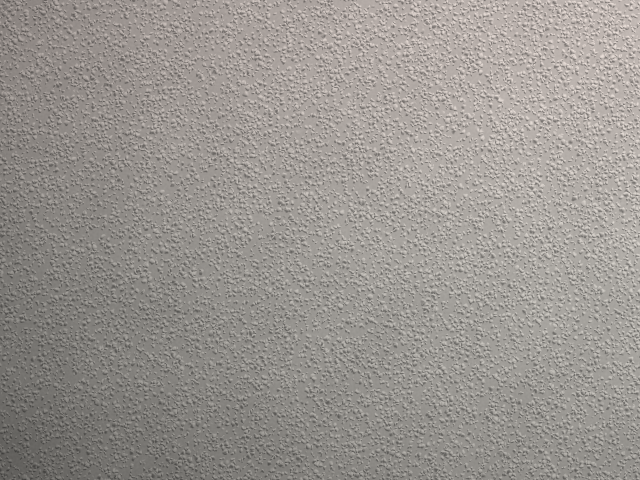
Write a Shadertoy shader that draws this texture.

```glsl
#define BUMPS 138.0          // grid cells per canvas height
#define COVERAGE 0.66        // share of cells holding a bump
#define CLUSTERING 0.50      // how unevenly bumps gather
#define WARP 0.62            // irregularity of bump outlines
#define LIGHT_DIR vec2(0.45, 0.89)
#define RELIEF_STEP 0.42     // shading distance in cells
#define HIGHLIGHT 0.15
#define SHADOW 0.27
#define WALL_TINT_LOW vec3(1.018, 1.0, 0.968)
#define WALL_TINT_HIGH vec3(1.045, 0.995, 0.968)

vec2 hash2(vec2 p) {
    vec3 q = fract(p.xyx * vec3(0.1031, 0.1030, 0.0973));
    q += dot(q, q.yzx + 33.33);
    return fract((q.xx + q.yz) * q.zy);
}

vec2 gradientAt(vec2 cell) {
    float angle = 6.2832 * hash2(cell + 57.0).x;
    return vec2(cos(angle), sin(angle));
}

float gradientNoise(vec2 p) {
    vec2 i = floor(p), f = p - i;
    vec2 u = f * f * f * (f * (f * 6.0 - 15.0) + 10.0);
    vec2 e = vec2(0.0, 1.0);
    float a = dot(gradientAt(i), f);
    float b = dot(gradientAt(i + e.yx), f - e.yx);
    float c = dot(gradientAt(i + e.xy), f - e.xy);
    float d = dot(gradientAt(i + e.yy), f - e.yy);
    return mix(mix(a, b, u.x), mix(c, d, u.x), u.y);
}

// Rounded plaster grains scattered over a jittered grid
float plasterHeight(vec2 p, float density) {
    vec2 cell = floor(p);
    float height = 0.0;
    for (int y = -1; y <= 1; y++)
    for (int x = -1; x <= 1; x++) {
        vec2 id = cell + vec2(x, y);
        vec2 center = id + 0.04 + 0.92 * hash2(id);
        vec2 traits = hash2(id + 211.0);
        float radius = mix(0.42, 0.84, traits.x * traits.x);
        float dome = 1.0 - smoothstep(0.15 * radius, radius, length(p - center));
        float present = smoothstep(-0.06, 0.06, density - traits.y);
        height = max(height, dome * present * mix(0.5, 1.0, traits.x));
    }
    return height;
}

// Broad falloff of the lamp across the wall
float wallTone(vec2 uv) {
    float tone = 0.425 + 0.180 * uv.x + 0.135 * uv.y;
    vec2 fromCenter = uv - vec2(0.55, 0.55);
    return tone + 0.035 - 0.15 * dot(fromCenter, fromCenter);
}

void mainImage(out vec4 fragColor, in vec2 fragCoord) {
    vec2 uv = fragCoord / iResolution.xy;
    vec2 p = fragCoord / iResolution.y * BUMPS;

    // Irregular outlines and clusters
    vec2 warp = vec2(gradientNoise(p * 0.8), gradientNoise(p * 0.8 + 71.3));
    float density = COVERAGE + CLUSTERING * gradientNoise(p * 0.2 + 13.7);
    vec2 q = p + WARP * warp;

    // Side light: bright faces and short shadows
    float height = plasterHeight(q, density);
    float towardLight = plasterHeight(q + LIGHT_DIR * RELIEF_STEP, density);
    float slope = height - towardLight;
    float relief = HIGHLIGHT * max(slope, 0.0) + SHADOW * min(slope, 0.0);

    // Fine roughness and faint large unevenness
    float rough = 0.025 * gradientNoise(p * 1.3 + 31.0);
    float mottling = 0.025 * gradientNoise(p * 0.05 + 5.0);

    float tone = wallTone(uv) * (1.0 + 1.6 * relief) + 0.03 * height + rough + mottling;
    vec3 tint = mix(WALL_TINT_LOW, WALL_TINT_HIGH, smoothstep(0.3, 1.0, uv.y));
    fragColor = vec4(clamp(tone * tint, 0.0, 1.0), 1.0);
}
```
